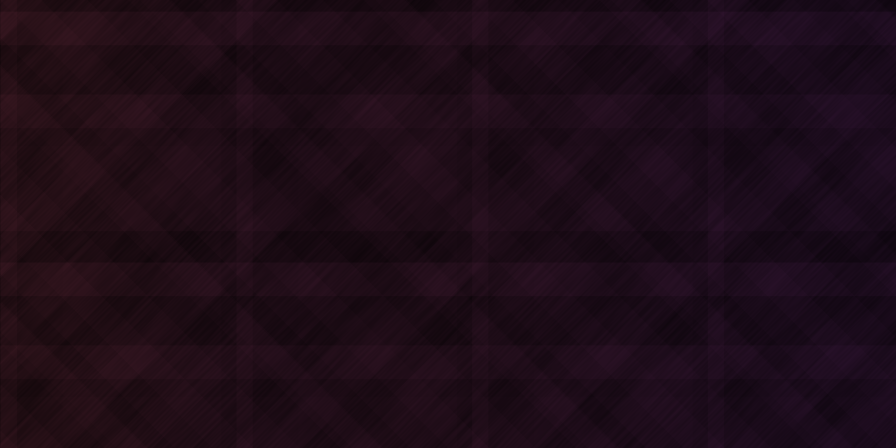
This background is drawn by a WebGL 2 fragment shader. Its source:

```glsl
#version 300 es
precision highp float;

uniform vec2 u_resolution;
out vec4 fragColor;

float hash(float n) {
    return fract(sin(n * 127.1 + 3.7) * 4375.85);
}

vec2 gradient(vec2 cell) {
    float angle = 6.2832 * hash(dot(cell, vec2(1.0, 0.371)));
    return vec2(cos(angle), sin(angle));
}

float gradientNoise(vec2 p) {
    vec2 i = floor(p), f = fract(p);
    vec2 u = f * f * f * (f * (f * 6.0 - 15.0) + 10.0);
    vec2 e = vec2(0.0, 1.0);
    return mix(
        mix(dot(gradient(i), f), dot(gradient(i + e.yx), f - e.yx), u.x),
        mix(dot(gradient(i + e.xy), f - e.xy), dot(gradient(i + e.yy), f - e.yy), u.x),
        u.y);
}

// Soft-edged strip from start to end
float band(float t, float start, float end, float blur) {
    return smoothstep(start - blur, start + blur, t) - smoothstep(end - blur, end + blur, t);
}

// Stripe strength that fades in and out along its length
float fade(vec2 p) {
    return clamp(1.0 + 0.8 * gradientNoise(p), 0.4, 1.6);
}

void main() {
    vec2 p = gl_FragCoord.xy / u_resolution.y;
    float across = gl_FragCoord.x / u_resolution.x;
    float blur = max(0.6 / u_resolution.y, 0.0015);
    float rising = p.x - p.y, falling = p.x + p.y;

    // Horizontal bands, repeating down the canvas
    float row = mod(0.534 - p.y, 0.56);
    float shade = 0.97;
    shade -= 0.17 * band(row, 0.05, 0.12, blur);
    shade += 0.11 * band(row, 0.12, 0.195, blur);
    shade -= 0.11 * band(row, 0.195, 0.305, blur);
    shade += 0.10 * band(row, 0.305, 0.38, blur);
    shade -= 0.05 * band(row, 0.38, 0.42, blur);

    // Narrow vertical bands
    float column = mod(p.x + 0.1, 0.526);
    shade += 0.12 * band(column, 0.102, 0.138, blur);
    shade -= 0.06 * band(column, 0.068, 0.102, blur);
    shade -= 0.03 * band(column, 0.138, 0.24, blur);

    // Rising diagonal stripes
    float up = mod(rising, 0.526);
    float upStripes = band(up, 0.052, 0.143, blur) - band(up, 0.148, 0.232, blur)
        + 0.8 * band(up, 0.26, 0.34, blur) - band(up, 0.43, 0.515, blur);
    shade += 0.085 * upStripes * fade(vec2(rising * 6.0, falling * 4.0));

    // Falling diagonal stripes
    float down = mod(falling + 0.1, 0.526);
    float downStripes = band(down, 0.048, 0.14, blur) - band(down, 0.243, 0.334, blur)
        + 0.8 * band(down, 0.36, 0.425, blur) - band(down, 0.43, 0.49, blur);
    shade += 0.095 * downStripes * fade(vec2(rising * 4.0, falling * 6.0) + 60.0);

    // Fine woven hatching and uneven wear
    shade += 0.23 * gradientNoise(vec2(rising * 125.0, falling * 6.0));
    shade += 0.06 * gradientNoise(vec2(rising * 45.0, falling * 4.0) + 40.0);
    shade += 0.14 * gradientNoise(p * 3.5 + 9.0);

    // Warm wine through plum to violet
    vec3 wine = vec3(0.145, 0.059, 0.084);
    vec3 plum = vec3(0.124, 0.050, 0.092);
    vec3 violet = vec3(0.110, 0.046, 0.116);
    vec3 cloth = mix(wine, plum, smoothstep(0.0, 0.35, across));
    cloth = mix(cloth, violet, smoothstep(0.4, 1.0, across));

    fragColor = vec4(cloth * shade, 1.0);
}
```
